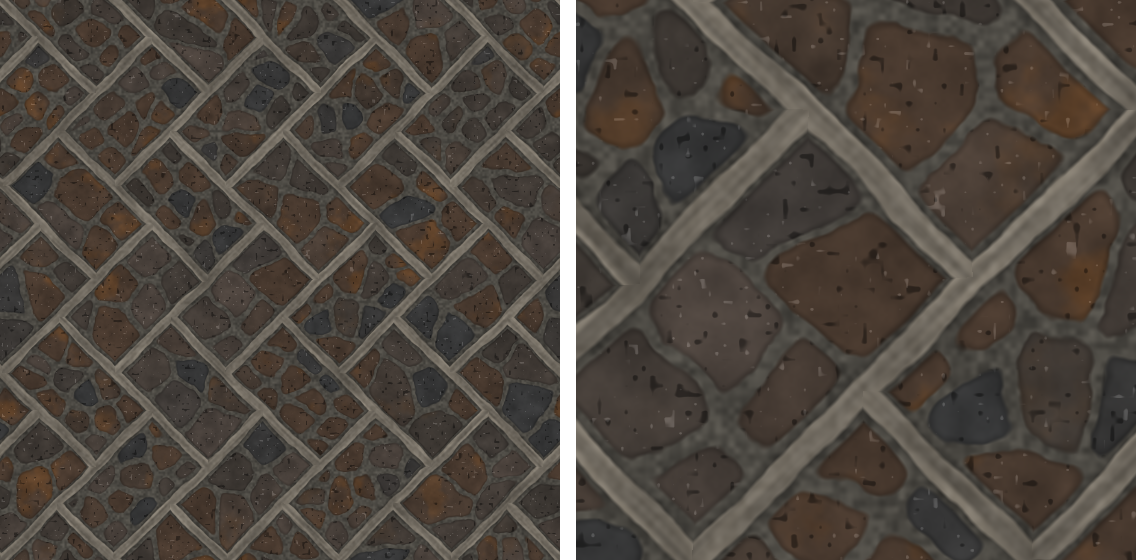
Left, the full canvas; right, a detail of the centre.
Reproduce this texture procedurally as a WebGL 2 fragment shader.

```glsl
#version 300 es
precision highp float;
uniform vec2 u_resolution;
out vec4 fragColor;

const vec2 REPEATS = vec2(5.0, 3.0);      // herringbone periods across and down
const vec2 BRICK = vec2(5.0, 3.0);        // long and short side, lattice units
const vec2 ANCHOR = vec2(0.104, 0.767);   // corner of the first brick
const float JOINT_HALF = 0.17;
const vec3 DARK = vec3(0.225, 0.207, 0.190);
const vec3 MAUVE = vec3(0.290, 0.255, 0.232);
const vec3 BROWN = vec3(0.285, 0.222, 0.178);
const vec3 SLATE = vec3(0.205, 0.210, 0.215);
const vec3 RUST = vec3(0.430, 0.280, 0.150);
const vec3 GRIT = vec3(0.295, 0.285, 0.262);
const vec3 JOINT = vec3(0.445, 0.420, 0.380);

struct Brick {
  float edge;    // distance to the joint centre line
  vec2 local;    // x runs along the long side
  vec2 id;
  bool alongX;   // direction of the nearest joint
};

vec3 hash3(vec3 p) {
  uvec3 v = uvec3(ivec3(floor(p))) * 1664525u + 1013904223u;
  for (int i = 0; i < 2; i++) {
    v.x += v.y * v.z;
    v.y += v.z * v.x;
    v.z += v.x * v.y;
    v ^= v >> 16u;
  }
  return vec3(v & 0xffffu) / 65535.0;
}

float corner(vec2 cell, vec2 cells, float seed) {
  return hash3(vec3(mod(cell + 0.5, cells), seed)).x;
}

// Value noise that wraps after one unit
float noise(vec2 p, vec2 cells, float seed) {
  vec2 c = floor(p * cells), f = fract(p * cells);
  f = f * f * (3.0 - 2.0 * f);
  vec2 e = vec2(1.0, 0.0);
  return mix(mix(corner(c, cells, seed), corner(c + e, cells, seed), f.x),
             mix(corner(c + e.yx, cells, seed), corner(c + e.xx, cells, seed), f.x), f.y);
}

float fbm(vec2 p, float cells, float seed) {
  float sum = 0.0, amp = 0.53;
  for (int i = 0; i < 4; i++) {
    sum += amp * noise(p, vec2(cells), seed + float(i));
    cells *= 2.0;
    amp *= 0.5;
  }
  return sum;
}

vec2 wobble(vec2 p, float cells, float seed) {
  return vec2(fbm(p, cells, seed), fbm(p, cells, seed + 9.0)) - 0.5;
}

// Two brick directions, two lattice candidates each
Brick findBrick(vec2 q) {
  Brick best = Brick(-1.0, vec2(0.0), vec2(0.0), true);
  for (int k = 0; k < 4; k++) {
    float upright = float(k & 1);
    vec2 size = mix(BRICK, BRICK.yx, upright);
    vec2 r = q - vec2(0.0, BRICK.y) * upright;
    float i = floor((r.x + r.y) / (2.0 * BRICK.y)) - float(k >> 1);
    float j = floor((r.x - r.y + size.y) / (2.0 * BRICK.x));
    r -= i * BRICK.yy + j * vec2(BRICK.x, -BRICK.x);
    vec2 side = min(r, size - r);
    float edge = min(side.x, side.y);
    if (edge > best.edge) {
      vec2 id = floor(mod(vec2(i, j) + 0.5, REPEATS)) + vec2(upright * REPEATS.x, 0.0);
      best = Brick(edge, mix(r, r.yx, upright), id, side.y < side.x);
    }
  }
  return best;
}

vec2 stoneSeed(vec2 id, int n, ivec2 grid) {
  vec2 jitter = hash3(vec3(id, n) + 0.5).xy * 0.8 + 0.1;
  return (vec2(n % grid.x, n / grid.x) + jitter) * BRICK / vec2(grid);
}

// Rounded Voronoi stones inside one brick: edge distance and random traits
float stones(vec2 p, vec2 id, float border, out vec3 traits) {
  ivec2 grid = hash3(vec3(id, 77.5)).x < 0.45 ? ivec2(3, 2) : ivec2(4, 3);
  int count = grid.x * grid.y, nearest = 0;
  float reach = 1e3, sharpness = 12.0;
  for (int n = 0; n < count; n++) {
    float d = distance(p, stoneSeed(id, n, grid));
    if (d < reach) { reach = d; nearest = n; }
  }
  vec2 a = stoneSeed(id, nearest, grid);
  float sum = exp(-sharpness * border);
  for (int n = 0; n < count; n++) {
    if (n == nearest) continue;
    vec2 b = stoneSeed(id, n, grid);
    sum += exp(-sharpness * dot(0.5 * (a + b) - p, normalize(b - a)));
  }
  traits = hash3(vec3(id, nearest + 40) + 0.5);
  return -log(sum) / sharpness - 0.04 - 0.09 * traits.z;
}

vec3 stoneColor(vec2 uv, vec3 traits, float edge) {
  vec3 c = mix(DARK, MAUVE, traits.x);
  c = mix(c, BROWN, 0.9 * smoothstep(0.5, 0.75, traits.y));
  c = mix(c, SLATE, 0.9 * smoothstep(0.2, 0.1, traits.y));
  float stain = smoothstep(0.52, 0.78, fbm(uv, 22.0, 31.0)) * smoothstep(0.35, 0.9, traits.y);
  c = mix(c, RUST, 0.6 * stain);
  c *= 0.78 + 0.44 * fbm(uv, 48.0, 37.0);
  c *= 1.0 - 0.4 * smoothstep(0.80, 0.95, noise(uv, vec2(190.0), 43.0));   // pits
  c += 0.13 * smoothstep(0.87, 0.98, noise(uv, vec2(230.0), 47.0));        // flecks
  return c * mix(0.80, 1.0, smoothstep(0.0, 0.10, edge));
}

vec3 jointColor(vec2 uv, vec2 run, float edge) {
  float streak = noise(run, vec2(16.0, 190.0), 53.0);
  float worn = fbm(uv, 18.0, 59.0);
  vec3 c = JOINT * (0.70 + 0.30 * streak + 0.28 * worn);
  c *= 0.94 + 0.12 * smoothstep(0.04, 0.13, edge);   // raised rims
  return c + 0.06 * (noise(uv, vec2(220.0), 61.0) - 0.5);
}

void main() {
  vec2 uv = gl_FragCoord.xy / u_resolution;
  vec2 diagonal = vec2(uv.x + uv.y, uv.x - uv.y);
  vec2 offset = vec2(ANCHOR.x + ANCHOR.y, ANCHOR.x - ANCHOR.y);
  vec2 q = (diagonal - offset) * REPEATS.x * REPEATS.y;
  Brick brick = findBrick(q + 0.22 * wobble(uv, 14.0, 3.0));

  // Stones set in gritty mortar
  vec3 traits;
  vec2 p = brick.local + 0.38 * wobble(uv, 26.0, 17.0);
  float edge = stones(p, brick.id, brick.edge - JOINT_HALF - 0.02, traits);
  float grain = 0.6 * noise(uv, vec2(256.0), 67.0) + 0.4 * noise(uv, vec2(150.0), 71.0);
  vec3 grit = GRIT * (0.72 + 0.56 * grain);
  vec3 color = mix(grit, stoneColor(uv, traits, edge), smoothstep(-0.025, 0.035, edge));

  // Pale joints with a soft shadow beside them
  float width = JOINT_HALF + 0.09 * (fbm(uv, 40.0, 79.0) - 0.5);
  color *= mix(0.80, 1.0, smoothstep(0.0, 0.14, brick.edge - width));
  vec2 run = brick.alongX ? diagonal : diagonal.yx;
  float joint = smoothstep(0.03, -0.03, brick.edge - width);
  color = mix(color, jointColor(uv, run, brick.edge), joint);
  fragColor = vec4(color, 1.0);
}
```
